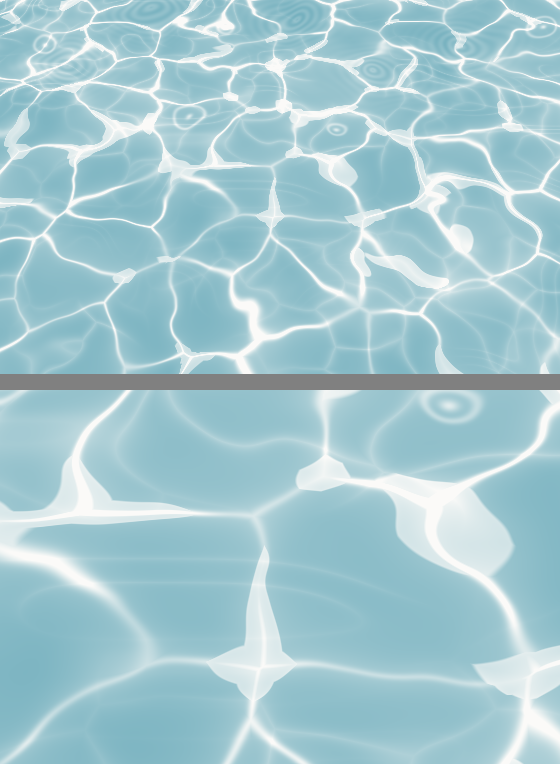
Top: the whole. Bottom: its middle third, enlarged.
This texture is drawn by a Shadertoy shader. Its source:

```glsl
// Sunlit pool water: a pale teal surface seen at a slant, crossed by white caustics.
// Warped cellular noise gives the light net and its folded facets; contour lines
// of smooth noise give the wisps, and damped sine waves the far ripples.

vec2 hash2(vec2 p) {
    vec2 k = vec2(dot(p, vec2(127.1, 311.7)), dot(p, vec2(269.5, 183.3)));
    return fract(sin(k) * 43758.5453);
}

float noise(vec2 p) {
    vec2 i = floor(p), f = fract(p);
    f = f * f * f * (f * (f * 6.0 - 15.0) + 10.0);
    float low = mix(hash2(i).x, hash2(i + vec2(1, 0)).x, f.x);
    float high = mix(hash2(i + vec2(0, 1)).x, hash2(i + vec2(1, 1)).x, f.x);
    return mix(low, high, f.y);
}

vec2 noise2(vec2 p) {
    return vec2(noise(p + 3.7), noise(p + vec2(41.3, 17.9))) - 0.5;
}

// Distances to the three nearest scattered cell centres
vec3 cellDistances(vec2 p) {
    vec2 base = floor(p);
    vec3 near = vec3(9.0);
    for (int y = -2; y <= 2; y++)
    for (int x = -2; x <= 2; x++) {
        vec2 cell = base + vec2(x, y);
        float d = length(cell + 0.1 + 0.8 * hash2(cell) - p);
        if (d < near.x) near = vec3(d, near.xy);
        else if (d < near.y) near = vec3(near.x, d, near.y);
        else near.z = min(near.z, d);
    }
    return near;
}

// Bright net: soft halo, thin core of uneven strength, crisp folded facets
float causticNet(vec2 p) {
    vec3 near = cellDistances(p);
    float edge = 0.5 * (near.y - near.x);
    float corner = 0.5 * (near.z - near.x);
    float strength = smoothstep(0.15, 0.75, noise(p * 1.3 + 8.0));
    float width = mix(0.016, 0.034, noise(p * 2.1 + 25.0));
    float halo = 0.2 * exp(-edge * 10.0) + 0.12 * exp(-corner * 9.0);
    float core = (0.2 + 0.5 * strength) * exp(-edge * edge / (width * width));

    float fold = 0.11 * smoothstep(0.62, 0.85, noise(p * 1.6 + 60.0)) - edge;
    float knot = 0.12 * smoothstep(0.5, 0.8, noise(p * 0.9 + 90.0)) - corner;
    float facet = max(fold, knot);
    float fill = smoothstep(0.0, 0.014, facet);
    float rim = fill * exp(-facet * 60.0);
    return halo + max(core, fill * 0.36 + rim * 0.14);
}

// Thin curling lines along the contours of a stretched noise field
float wisps(vec2 p) {
    vec2 q = p + 1.4 * noise2(p * 0.9 + 30.0);
    float contour = abs(fract(noise(q * vec2(0.8, 1.1)) * 5.0) - 0.5);
    float patches = smoothstep(0.45, 0.8, noise(p * 0.8 + 70.0));
    return patches * exp(-contour * 9.0);
}

// Flattened rings spreading over the far water
float farRipples(vec2 uv, float aspect) {
    float sum = 0.0;
    vec2 bent = uv + 0.05 * noise2(uv * 9.0);
    for (int i = 0; i < 5; i++) {
        vec2 h = hash2(vec2(i, 5.3));
        vec2 centre = vec2((float(i) + h.x) * aspect / 5.0, 0.8 + 0.18 * h.y);
        float r = length((bent - centre) * vec2(1.0, 1.9));
        sum += sin(r * 230.0) * exp(-r * r * 90.0);
    }
    return sum;
}

// A few small oval lenses with a bright rim and a glint
float droplets(vec2 uv, float aspect) {
    float sum = 0.0;
    vec2 bent = uv + 0.02 * noise2(uv * 14.0);
    for (int i = 0; i < 5; i++) {
        vec2 h = hash2(vec2(i, 21.7));
        vec2 centre = vec2((float(i) + h.x) * aspect / 5.0, 0.35 + 0.6 * h.y);
        vec2 d = (bent - centre) * vec2(1.0, 1.5);
        float rim = (length(d) - 0.02 - 0.025 * h.x) / 0.005;
        sum += 0.32 * exp(-rim * rim);
        sum += 0.5 * exp(-dot(d, d) / 0.00006);
    }
    return sum;
}

void mainImage(out vec4 fragColor, in vec2 fragCoord) {
    vec2 uv = fragCoord / iResolution.y;
    float aspect = iResolution.x / iResolution.y;

    // Slanted water plane, bent by the waves
    float depth = 1.0 / (2.2 - uv.y);
    vec2 plane = vec2((uv.x - 0.5 * aspect) * 8.4, 19.0) * vec2(depth);
    vec2 water = plane + 0.6 * noise2(plane * 1.1) + 0.16 * noise2(plane * 3.1);
    float far = smoothstep(0.5, 0.95, uv.y);

    // Broad shading, then light from the layers
    float tone = 0.07 + 0.19 * noise(water * 0.8 + 12.0) + 0.06 * noise(water * 2.3);
    tone += causticNet(water);

    vec3 faint = cellDistances(water * 1.35 + 0.5 * noise2(plane * 1.7 + 50.0) + 37.0);
    float veil = smoothstep(0.3, 0.8, noise(plane * 0.9 + 44.0));
    tone += 0.26 * veil * exp(-(faint.y - faint.x) * 9.0);

    tone += (0.11 + 0.15 * far) * wisps(plane * vec2(1.0, 1.3));
    tone += 0.08 * farRipples(uv, aspect) + droplets(uv, aspect);

    vec3 deepTeal = vec3(0.42, 0.67, 0.73);
    vec3 sunWhite = vec3(1.0, 0.99, 0.98);
    fragColor = vec4(mix(deepTeal, sunWhite, clamp(tone, -0.03, 0.97)), 1.0);
}
```
